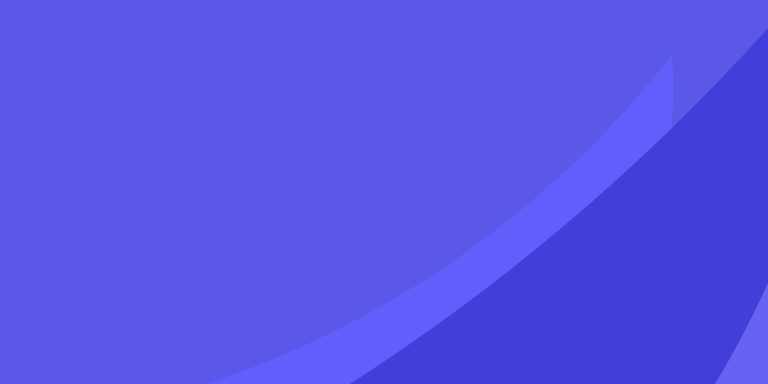
Reproduce this background procedurally as a Shadertoy shader.

```glsl
// Flat indigo backdrop with a bright curved band, a dark sweep and a light corner.
#define BASE_COLOR   vec3(0.355, 0.341, 0.914)
#define BAND_COLOR   vec3(0.384, 0.369, 0.984)
#define SWEEP_COLOR  vec3(0.259, 0.245, 0.851)
#define CORNER_COLOR vec3(0.408, 0.384, 0.955)

// Circles as centre.xy and radius, in canvas heights
#define BAND_ARC     vec3(-0.271, 2.429, 2.560)
#define BAND_END     vec3(0.563, 0.763, 1.190)
#define SWEEP_ARC    vec3(-2.0006, 4.5237, 5.3797)
#define CORNER_ARC   vec3(-0.279, 1.291, 2.500)

// Signed distance to a circle, negative inside
float circleDistance(vec2 point, vec3 circle) {
    return length(point - circle.xy) - circle.z;
}

// Antialiased coverage of the area where the distance is negative
float coverage(float signedDistance) {
    return clamp(0.5 - signedDistance * iResolution.y, 0.0, 1.0);
}

void mainImage(out vec4 fragColor, in vec2 fragCoord) {
    // Height spans 0 to 1, width spans 0 to 2
    vec2 point = fragCoord / iResolution.xy * vec2(2.0, 1.0);

    // Bright band: below its upper arc, cut off by the rounded right end
    float band = max(-circleDistance(point, BAND_ARC), circleDistance(point, BAND_END));
    vec3 color = mix(BASE_COLOR, BAND_COLOR, coverage(band));

    // Dark sweep and the lighter corner on top of it
    color = mix(color, SWEEP_COLOR, coverage(-circleDistance(point, SWEEP_ARC)));
    color = mix(color, CORNER_COLOR, coverage(-circleDistance(point, CORNER_ARC)));

    fragColor = vec4(color, 1.0);
}
```
